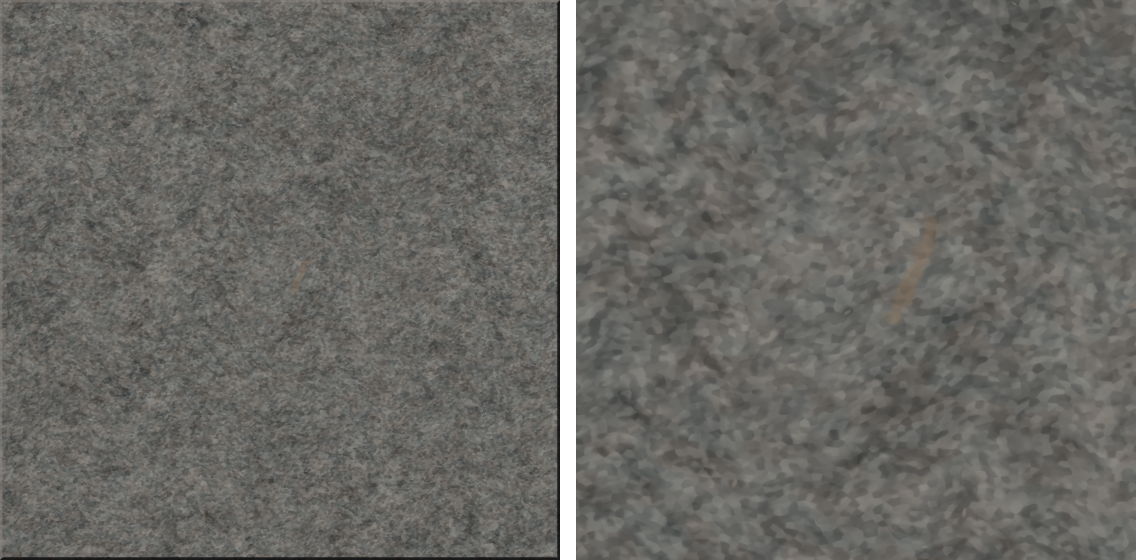
Left: the whole. Right: its middle third, enlarged.
Give the GLSL for this texture, as a WebGL 2 fragment shader.

```glsl
#version 300 es
precision highp float;

uniform vec2 u_resolution;
out vec4 fragColor;

vec3 hash3(vec2 cell) {
    vec3 q = fract(cell.xyx * vec3(0.1031, 0.1030, 0.0973));
    q += dot(q, q.yxz + 33.33);
    return fract((q.xxy + q.yzz) * q.zyx);
}

mat2 rotation(float angle) {
    float c = cos(angle), s = sin(angle);
    return mat2(c, s, -s, c);
}

// Soft cellular noise: random tone per cell, blended at the borders, -1 to 1
float cellTone(vec2 p) {
    vec2 base = floor(p);
    float sum = 0.0, total = 0.0;
    for (int y = -1; y <= 1; y++) {
        for (int x = -1; x <= 1; x++) {
            vec2 cell = base + vec2(x, y);
            vec3 h = hash3(cell + 57.0);
            vec2 d = cell + h.xy - p;
            float weight = exp(-8.0 * dot(d, d)) + 1e-5;
            sum += weight * (h.z * 2.0 - 1.0);
            total += weight;
        }
    }
    return sum / total;
}

// Layered grain, from broad clouds to fine sand
float stoneTone(vec2 p) {
    float tone = 0.0, frequency = 7.0, amplitude = 0.012;
    for (int i = 0; i < 6; i++) {
        vec2 q = rotation(0.25 * sin(float(i) * 2.4)) * p * vec2(0.86, 1.12);
        tone += amplitude * cellTone(q * frequency + float(i) * 19.7);
        frequency *= 2.03;
        amplitude *= 1.38;
    }
    return tone;
}

// Pale chips scattered on a jittered grid: x = coverage, y = warmth
vec2 chips(vec2 p, float density, float size, float share) {
    vec2 g = p * density, base = floor(g);
    vec2 result = vec2(0.0);
    for (int y = -1; y <= 1; y++) {
        for (int x = -1; x <= 1; x++) {
            vec2 cell = base + vec2(x, y);
            vec3 h = hash3(cell + 211.0), k = hash3(cell + 409.0);
            vec2 d = rotation(k.x * 6.28) * (g - cell - h.xy) / density;
            d.y *= 1.0 + 1.5 * k.y;
            float radius = size * mix(0.5, 1.2, k.z);
            float cover = 1.0 - smoothstep(0.5 * radius, 1.3 * radius, length(d));
            cover *= step(h.z, share) * mix(0.4, 1.0, k.y);
            if (cover > result.x) result = vec2(cover, k.x);
        }
    }
    return result;
}

float segmentDistance(vec2 p, vec2 a, vec2 b) {
    vec2 ab = b - a;
    return length(p - a - ab * clamp(dot(p - a, ab) / dot(ab, ab), 0.0, 1.0));
}

void main() {
    vec2 uv = gl_FragCoord.xy / u_resolution;
    float pixel = 1.0 / min(u_resolution.x, u_resolution.y);

    // Layered sines bend the cell grid
    vec2 p = uv + 0.004 * sin(uv.yx * vec2(31.0, 27.0) + 1.7)
                + 0.0012 * sin(uv.yx * vec2(143.0, 119.0));

    // Stone body with clustered dark pits
    float tone = stoneTone(p);
    float cluster = 0.5 + 0.5 * cellTone(p * 11.0 + 83.0);
    float pits = smoothstep(0.35, 0.85, cellTone(p * vec2(92.0, 110.0) + 31.0));
    tone += 0.006 - 0.07 * pits * cluster;
    vec3 color = vec3(0.403, 0.399, 0.384) + tone * vec3(1.04, 1.0, 0.95);
    color += cellTone(p * vec2(55.0, 75.0) + 7.0) * vec3(0.011, -0.002, -0.006);

    // Small and larger pale chips
    vec2 small = chips(p, 34.0, 0.0026, 0.22);
    vec2 large = chips(p + 3.0, 9.0, 0.0065, 0.16);
    color = mix(color, mix(vec3(0.50, 0.51, 0.47), vec3(0.57, 0.51, 0.46), small.y), 0.6 * small.x);
    color = mix(color, mix(vec3(0.49, 0.49, 0.46), vec3(0.58, 0.51, 0.45), large.y), 0.6 * large.x);

    // Tan inclusion with a ragged outline
    float ragged = 0.0025 * cellTone(p * 80.0 + 5.0);
    float streak = segmentDistance(p, vec2(0.519, 0.477), vec2(0.544, 0.533)) + ragged;
    color = mix(color, vec3(0.47, 0.42, 0.36) + 0.4 * tone, 0.8 * (1.0 - smoothstep(0.003, 0.007, streak)));

    // Bevel: lit on the left and top, shaded on the right and bottom
    float lit = min(uv.x, 1.0 - uv.y);
    float shaded = min(1.0 - uv.x, uv.y);
    float litEdge = 1.0 - smoothstep(0.004 - pixel, 0.004 + pixel, lit);
    float shadedEdge = 1.0 - smoothstep(0.005 - pixel, 0.005 + pixel, shaded);
    shadedEdge *= smoothstep(-pixel, pixel, lit - shaded);
    color = mix(color, vec3(0.50, 0.48, 0.46) + 0.5 * tone, 0.85 * litEdge);
    color = mix(color, vec3(0.10) + 0.2 * tone, shadedEdge);

    fragColor = vec4(clamp(color, 0.0, 1.0), 1.0);
}
```
